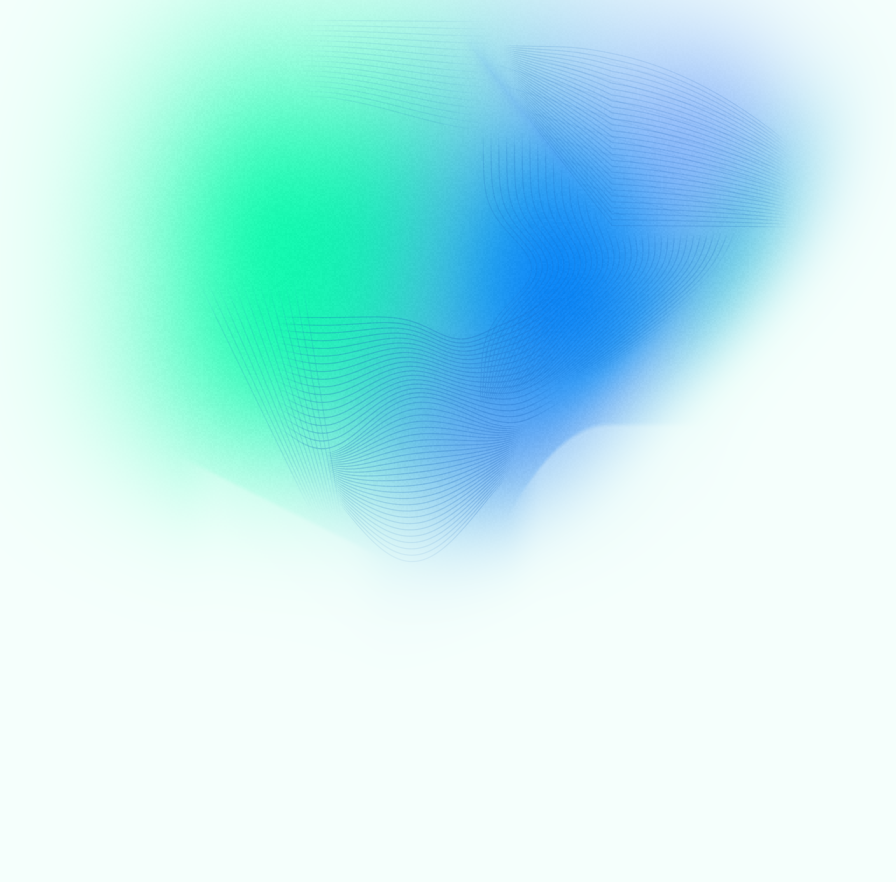
Give the GLSL for this background, as a Shadertoy shader.

```glsl
const vec3 PAPER = vec3(0.961, 1.0, 0.988);
const vec3 GREEN = vec3(0.07, 0.985, 0.68);
const vec3 TEAL = vec3(0.235, 0.88, 0.80);
const vec3 BLUE = vec3(0.045, 0.53, 0.965);
const vec3 SOFT_BLUE = vec3(0.28, 0.53, 0.97);
const vec3 INK = vec3(0.10, 0.40, 0.74);

float hash(vec2 cell) {
    vec3 q = fract(vec3(cell.xyx) * 0.1031);
    q += dot(q, q.yzx + 33.33);
    return fract((q.x + q.y) * q.z);
}

float bump(float x, float centre, float width) {
    float d = (x - centre) / width;
    return exp(-d * d);
}

float square(float x) { return x * x; }

// Soft glow with separate radii on the low and high side of each axis
float lobe(vec2 d, vec2 lowRadius, vec2 highRadius, float highPower) {
    vec2 side = step(0.0, d);
    vec2 q = pow(abs(d) / mix(lowRadius, highRadius, side), mix(vec2(2.0), vec2(highPower), side));
    return exp(-q.x - q.y);
}

float window(float x, float low, float high, float blur) {
    return smoothstep(low, low + blur, x) * (1.0 - smoothstep(high - blur, high, x));
}

// Thin contours of a field, limited to the range 0 to 1
float contours(float t, float count) {
    float s = t * count;
    float slope = max(length(vec2(dFdx(s), dFdy(s))), 1e-5);
    float d = abs(fract(s) - 0.5) / slope;
    float halfWidth = 0.0007 * iResolution.x;
    float ink = 1.0 - smoothstep(halfWidth - 0.7, halfWidth + 0.7, d);
    return ink * (1.0 - smoothstep(0.4, 0.8, slope)) * window(t, 0.0, 1.0, 0.015);
}

// Contours spread evenly between two boundary curves
float sheet(float v, float start, float end, float count) {
    return contours((v - start) / max(end - start, 0.004), count);
}

vec3 glows(vec2 p) {
    vec3 colour = mix(PAPER, GREEN, lobe(p - vec2(0.326, 0.28), vec2(0.176, 0.232), vec2(0.273, 0.241), 3.0));

    vec2 d = p - vec2(0.80, 0.286);
    vec2 tilted = vec2(dot(d, vec2(0.824, 0.567)), dot(d, vec2(-0.567, 0.824)));
    vec2 tealRadius = vec2(0.065, 0.143);
    colour = mix(colour, TEAL, 0.6 * lobe(tilted, tealRadius, tealRadius, 2.0));

    vec2 upperRadius = vec2(0.098, 0.111);
    colour = mix(colour, SOFT_BLUE, 0.35 * lobe(p - vec2(0.794, 0.156), upperRadius, upperRadius, 2.0));

    float slant = 1.0 - smoothstep(0.749, 0.898, dot(p, vec2(0.725, 0.689)));
    float blue = slant * lobe(p - vec2(0.625, 0.326), vec2(0.164, 0.243), vec2(0.187, 0.213), 2.0);
    vec3 tint = mix(SOFT_BLUE, BLUE, smoothstep(0.3, 0.85, blue));
    colour = mix(colour, tint, blue);

    vec2 lowerRadius = vec2(0.13, 0.098);
    return mix(colour, SOFT_BLUE, 0.45 * lobe(p - vec2(0.527, 0.475), lowerRadius, lowerRadius, 2.0));
}

float mesh(vec2 p, float fold) {
    float x = p.x, y = p.y;
    float crest = 0.350 + 0.026 * bump(x, 0.514, 0.045) - 8.0 * square(max(x - 0.56, 0.0));
    float crease = 0.455 + 0.05 * bump(x, 0.36, 0.06) - 0.012 * bump(x, 0.464, 0.05)
                 + 0.02 * bump(x, 0.57, 0.05) - 2.8 * square(max(x - 0.57, 0.0));
    float hem = 0.47 + 0.16 * bump(x, 0.46, 0.11);

    // Central waves
    float ink = sheet(y, crest, crease, 18.0) * window(x, 0.30, 0.64, 0.06);
    ink += 0.9 * sheet(y, crease, hem, 26.0) * window(x, 0.32, 0.64, 0.04);

    // Upright strands on the right
    float leftRim = 0.535 + 0.055 * bump(y, 0.30, 0.05);
    float rightRim = 0.90 - 4.0 * square(max(y - 0.18, 0.0));
    float belowFold = smoothstep(0.0, 0.02, y - fold) * (1.0 - smoothstep(-0.03, 0.0, y - crease));
    ink += 0.7 * sheet(x, leftRim, rightRim, 42.0) * belowFold * smoothstep(0.14, 0.18, y);

    // Crossed veil above the fold
    float ridge = 0.05 + 1.6 * square(max(x - 0.62, 0.0));
    float veil = window(x, 0.53, 0.89, 0.05);
    ink += 0.65 * sheet(y, ridge, fold, 30.0) * veil;
    float crossed = contours(fract(y * 2.0 - x * 0.6 + 0.5), 24.0);
    ink += 0.25 * crossed * veil * window(y, ridge, fold, 0.02);

    // Faint upper and lower left veils
    ink += 0.4 * sheet(y, 0.02, 0.13 + 0.02 * sin(14.0 * x), 16.0) * window(x, 0.32, 0.56, 0.09);
    ink += 0.5 * sheet(x, 0.20 + 0.5 * (y - 0.28), 0.34 + 0.15 * (y - 0.30), 13.0) * window(y, 0.30, 0.59, 0.08);
    return min(ink, 1.0);
}

void mainImage(out vec4 fragColor, in vec2 fragCoord) {
    // Canvas width is one unit, y runs downwards
    vec2 uv = fragCoord / iResolution.xy;
    vec2 p = vec2(uv.x, (1.0 - uv.y) * 0.984);
    vec3 colour = glows(p);

    // Pale silhouettes along the lower rim
    float rightEdge = 0.47 + 8.0 * square(max(0.68 - p.x, 0.0));
    float rightPale = smoothstep(0.0, 0.008, p.y - rightEdge) * window(p.x, 0.56, 0.80, 0.05);
    float leftEdge = 0.515 + 0.5 * (p.x - 0.22);
    float leftPale = smoothstep(0.0, 0.008, p.y - leftEdge) * window(p.x, 0.19, 0.44, 0.06);
    colour = mix(colour, PAPER, 0.35 * max(rightPale, leftPale));

    // Shaded fold and line mesh
    float fold = min(0.03 + 1.3 * (p.x - 0.51), 0.255);
    float shade = exp(-abs(p.y - fold) / 0.014) * window(p.x, 0.51, 0.66, 0.04);
    colour = mix(colour, SOFT_BLUE, 0.16 * shade);
    float presence = smoothstep(0.0, 0.45, PAPER.r - colour.r);
    colour = mix(colour, INK, 0.27 * mesh(p, fold) * mix(0.2, 1.0, presence));

    // Fine grain inside the colour
    float grain = hash(floor(p * 512.0)) - 0.5;
    fragColor = vec4(clamp(colour + 0.022 * grain * presence, 0.0, 1.0), 1.0);
}
```
